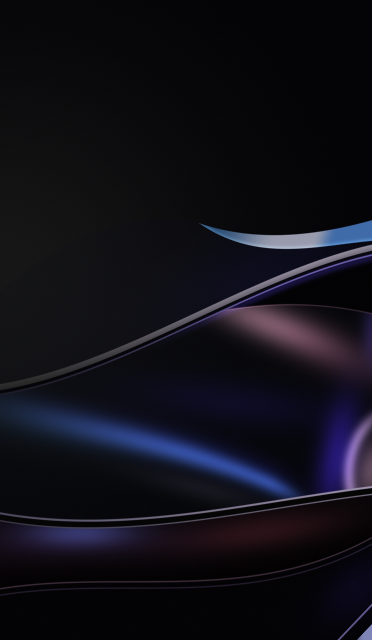
This background is drawn by a WebGL 1 fragment shader. Its source:

```glsl
precision highp float;
// Dark glassy sheets with silver rims, a pale blue ribbon and soft neon reflections.
uniform vec2 u_resolution;

// Cubic through four heights at t = 0, 1/3, 2/3 and 1.
float curve(float t, vec4 h) {
  t *= 3.0;
  float a = t - 1.0, b = t - 2.0, c = t - 3.0;
  return dot(h, vec4(-a * b * c / 6.0, t * b * c / 2.0, -t * a * c / 2.0, t * a * b / 6.0));
}

// Soft elliptical light, tilted by an angle.
float glow(vec2 p, vec2 center, vec2 radius, float angle) {
  float c = cos(angle), s = sin(angle);
  p -= center;
  vec2 q = vec2(c * p.x + s * p.y, c * p.y - s * p.x) / radius;
  return exp(-dot(q, q));
}

float bell(float d, float width) {
  return exp(-d * d / (width * width));
}

// Antialiased half plane and stroke.
float fill(float d) {
  float soft = 0.8 / u_resolution.y;
  return smoothstep(-soft, soft, d);
}

float stroke(float d, float halfWidth) {
  return fill(halfWidth - abs(d));
}

float hash(vec2 p) {
  vec3 q = fract(p.xyx * 0.1031);
  q += dot(q, q.yzx + 33.33);
  return fract((q.x + q.y) * q.z);
}

void main() {
  vec2 p = gl_FragCoord.xy / u_resolution.y;
  float x = gl_FragCoord.x / u_resolution.x;
  p.x = x * 0.582;

  vec3 haze = vec3(0.074, 0.074, 0.068) * glow(p, vec2(0.0, 0.56), vec2(0.34, 0.33), 0.0);

  // Signed heights above the main edges.
  float band = p.y - curve(x, vec4(0.395, 0.456, 0.544, 0.613));
  float shelf = p.y - curve(x, vec4(0.198, 0.188, 0.210, 0.239));
  float base = p.y - curve(x, vec4(0.080, 0.091, 0.099, 0.160));
  float rim = p.y - 0.524 + 0.29 * (x - 0.78) * (x - 0.78);

  // Middle panel with its coloured reflections.
  vec3 color = vec3(0.018, 0.020, 0.035) + haze * 0.5;
  color += vec3(0.40, 0.29, 0.33) * glow(p, vec2(0.415, 0.497), vec2(0.105, 0.028), -0.38);
  color += vec3(0.15, 0.08, 0.11) * glow(p, vec2(0.51, 0.455), vec2(0.10, 0.035), -0.45);
  color += vec3(0.12, 0.09, 0.24) * glow(p, vec2(0.585, 0.48), vec2(0.018, 0.05), 0.0);
  color += vec3(0.025, 0.02, 0.10) * glow(p, vec2(0.37, 0.37), vec2(0.16, 0.035), -0.12);
  color += vec3(0.025, 0.05, 0.065) * glow(p, vec2(0.02, 0.35), vec2(0.20, 0.04), -0.25);
  color += vec3(0.06, 0.06, 0.075) * glow(p, vec2(0.32, 0.235), vec2(0.11, 0.018), -0.25);

  // Blue streak, wide and faint on the left, narrow and bright on the right.
  float streak = p.y - curve(x, vec4(0.362, 0.316, 0.258, 0.154));
  float reach = smoothstep(-0.15, 0.55, x) * (1.0 - smoothstep(0.72, 0.86, x));
  color += vec3(0.15, 0.25, 0.48) * reach * bell(streak, mix(0.026, 0.010, x));
  color += vec3(0.03, 0.03, 0.13) * reach * bell(streak - 0.012, 0.026);

  // Indigo glow and lavender arc at the right.
  color += vec3(0.12, 0.07, 0.42) * glow(p, vec2(0.527, 0.285), vec2(0.028, 0.085), -0.18);
  float arc = length(p - vec2(0.671, 0.258)) - 0.125;
  color += vec3(0.42, 0.34, 0.44) * bell(arc, 0.010) * smoothstep(0.39, 0.32, p.y);
  color += vec3(0.36, 0.27, 0.32) * glow(p, vec2(0.582, 0.265), vec2(0.026, 0.05), -0.2);

  // Black wedge above the panel, edged by a thin rosy rim.
  float wedge = smoothstep(0.56, 0.65, x);
  color = mix(color, vec3(0.010, 0.009, 0.016), fill(rim) * wedge);
  color += vec3(0.32, 0.22, 0.27) * stroke(rim, 0.0010) * wedge * (1.1 - 0.6 * x);

  // Upper sheet, then the dark space over it.
  vec3 sheet = vec3(0.020, 0.021, 0.036) + haze * 0.8;
  sheet += vec3(0.015, 0.015, 0.065) * glow(p, vec2(0.42, 0.57), vec2(0.18, 0.07), 0.4);
  color = mix(color, sheet, fill(band));
  float t = (x - 0.536) / 0.464;
  float ribbonTop = p.y - curve(t, vec4(0.651, 0.6335, 0.637, 0.656));
  float ribbonLow = p.y - curve(t, vec4(0.651, 0.6146, 0.6133, 0.6237));
  float crest = p.y - curve(x / 0.536, vec4(0.545, 0.616, 0.655, 0.651));
  vec3 space = vec3(0.013, 0.013, 0.022) + haze;
  color = mix(color, space, fill(x < 0.536 ? crest : ribbonTop));

  // Pale ribbon with a slanted change to blue.
  float slant = x - 0.6 * (p.y - 0.625);
  vec3 ribbon = mix(vec3(0.16, 0.30, 0.46), vec3(0.60, 0.61, 0.68), smoothstep(0.56, 0.75, slant));
  ribbon = mix(ribbon, vec3(0.25, 0.42, 0.66), smoothstep(0.84, 0.90, slant));
  ribbon += vec3(0.10, 0.14, 0.15) * bell(ribbonLow, 0.004);
  color = mix(color, ribbon, fill(ribbonLow) * fill(-ribbonTop) * step(0.536, x));

  // Silver band: light strip, dark groove and violet hairline.
  vec3 silver = mix(vec3(0.19), vec3(0.60, 0.57, 0.64), smoothstep(0.0, 0.85, x));
  color = mix(color, vec3(0.020, 0.020, 0.035), stroke(band + 0.007, 0.004));
  color = mix(color, silver * (0.85 + 25.0 * band), stroke(band, 0.0048));
  color = mix(color, silver * vec3(0.62, 0.58, 0.85), stroke(band + 0.0115, 0.0013));
  color += vec3(0.08, 0.06, 0.22) * bell(band + 0.016, 0.006) * smoothstep(0.35, 0.75, x);

  // Lower panel with blue and wine reflections.
  vec3 lower = vec3(0.032, 0.020, 0.030);
  lower += vec3(0.13, 0.17, 0.34) * glow(p, vec2(0.125, 0.168), vec2(0.085, 0.024), 0.0);
  lower += vec3(0.06, 0.03, 0.07) * glow(p, vec2(0.10, 0.15), vec2(0.19, 0.04), 0.0);
  lower += vec3(0.13, 0.05, 0.06) * glow(p, vec2(0.41, 0.168), vec2(0.13, 0.028), 0.12);
  lower *= smoothstep(-0.01, 0.07, base) * 0.7 + 0.3;
  color = mix(color, lower, fill(-shelf));
  vec3 edge = mix(vec3(0.30, 0.28, 0.36), vec3(0.62, 0.58, 0.68), x);
  color = mix(color, vec3(0.02), stroke(shelf + 0.006, 0.005));
  color = mix(color, edge, stroke(shelf, 0.0016));
  color = mix(color, edge * 0.75, stroke(shelf + 0.0115, 0.0010));

  // Black foot with faint double lines and a bright corner.
  vec3 foot = vec3(0.012, 0.011, 0.018);
  foot += vec3(0.03, 0.02, 0.09) * glow(p, vec2(0.56, 0.08), vec2(0.07, 0.04), 0.7);
  color = mix(color, foot, fill(-base));
  color += vec3(0.22, 0.16, 0.20) * stroke(base, 0.0011);
  color += vec3(0.13, 0.10, 0.16) * stroke(base + 0.010, 0.0010);
  float corner = p.y - 0.055 + 1.05 * (0.582 - p.x);
  color += vec3(0.34, 0.31, 0.48) * stroke(corner, 0.0022);
  color = mix(color, vec3(0.50, 0.52, 0.72), fill(-corner - 0.030) * smoothstep(0.54, 0.57, p.x));

  // Fine grain against banding.
  color += (hash(gl_FragCoord.xy) - 0.5) * 0.005;
  gl_FragColor = vec4(color, 1.0);
}
```
